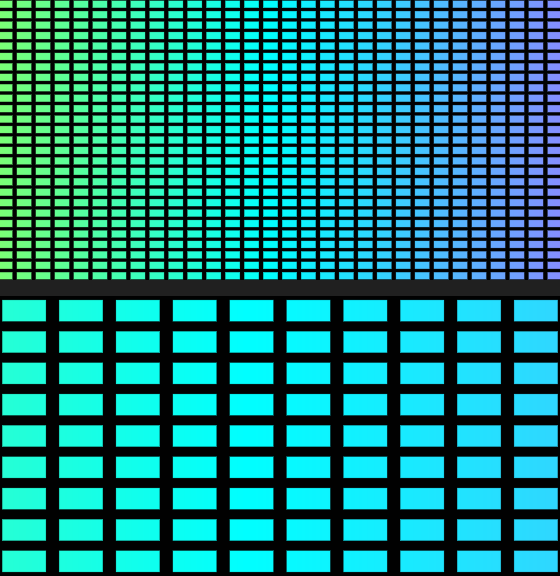
Top: the whole. Bottom: its middle third, enlarged.
Write a Shadertoy shader that draws this pattern.

```glsl
// Grid of wide glowing bricks on black, tinted green to cyan to violet from left to right

// Signed distance to an axis-aligned box
float boxDistance(vec2 p, vec2 halfSize) {
    vec2 d = abs(p) - halfSize;
    return length(max(d, 0.0)) + min(max(d.x, d.y), 0.0);
}

// Continuous horizontal tint, pure cyan just left of the middle
vec3 spectrum(float x) {
    float offset = x - 0.48;
    float toGreen = max(-offset, 0.0);
    float toViolet = max(offset, 0.0);
    return vec3(toGreen + toViolet, 1.0 - 0.85 * toViolet, 1.0 - 1.12 * toGreen);
}

void mainImage(out vec4 fragColor, in vec2 fragCoord) {
    // Canvas height is one unit, with the origin at the centre
    vec2 p = (fragCoord - 0.5 * iResolution.xy) / iResolution.y;
    float pixel = 1.0 / iResolution.y;

    // A column gap and a row of bricks both pass through the centre
    vec2 period = vec2(0.0677, 0.0373);
    vec2 cell = (fract(p / period + vec2(0.0, 0.5)) - 0.5) * period;

    // Brick with smoothed edges
    float d = boxDistance(cell, vec2(0.0260, 0.0127));
    float brick = 1.0 - smoothstep(-0.75 * pixel, 0.75 * pixel, d);

    vec3 color = mix(vec3(0.005), spectrum(fragCoord.x / iResolution.x), brick);
    fragColor = vec4(color, 1.0);
}
```
